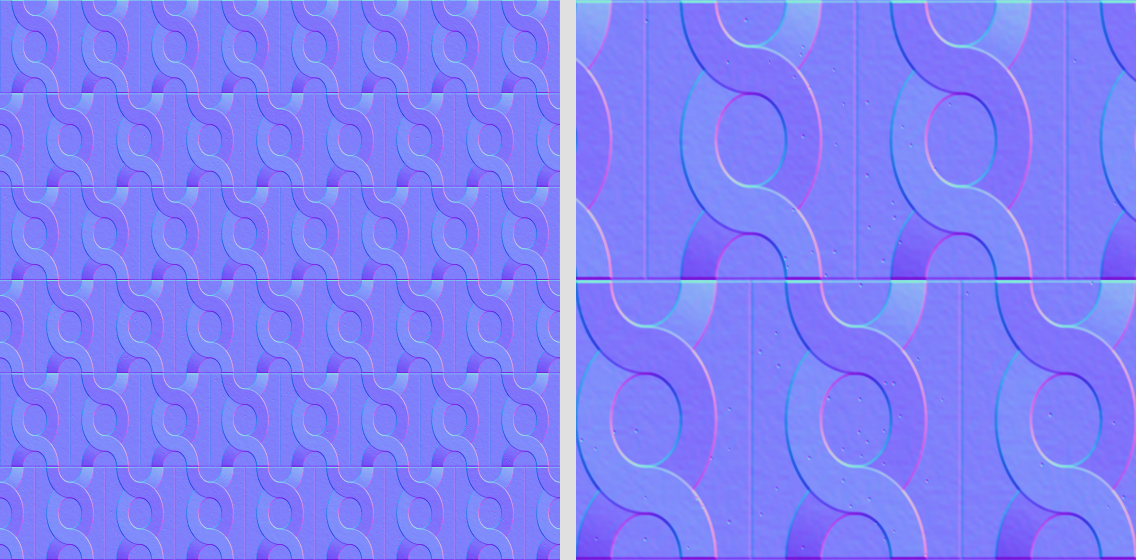
Left, the full canvas; right, a detail of the centre.
A Shadertoy shader for this texture map:

```glsl
// Tangent-space normal map of staggered stone tiles, each carved with a two-strand braid.
// Strands are chains of half rings with analytic slopes; their thin edges, the seams, the
// grain and the pits form a shallow relief that is differentiated. Green points up.

const float ROWS = 6.0;             // tile rows; lengths below are in tile heights
const float TILE_WIDTH = 0.75;      // gives eight columns
const float RING_RADIUS = 0.25;     // strand centre line, in tile-relative units
const float STRAND_HALF = 1.0 / 12.0;
const float STRAND_SLOPE = 0.095;   // gentle fall along a strand
const float EDGE_HEIGHT = 0.0105;   // relief of a strand where it passes over
const float UNDER_SHARE = 0.5;      // share of that relief where it passes under
const float BEVEL = 0.006;          // half width of a strand edge
const float RAMP_LENGTH = 0.21;     // steep sunken end of a strand
const float RAMP_SLOPE = 0.31;
const float RAMP_TILT = 0.35;
const float SEAM_WIDTH = 0.011;
const float ROW_SEAM_DEPTH = 0.005;
const float COLUMN_SEAM_DEPTH = 0.0025;
const float GRAIN_SCALE = 56.0;
const float GRAIN_HEIGHT = 0.0009;
const float PIT_SCALE = 34.0;
const float PIT_DEPTH = 0.003;
const float PIT_CHANCE = 0.045;
const float BLUE_LEVEL = 0.985;
const float BLUE_FALLOFF = 0.7;     // how much blue fades on steep slopes

float hash(vec2 p) {
    vec3 h = fract(p.xyx * vec3(0.1031, 0.1030, 0.0973));
    h += dot(h, h.yzx + 33.33);
    return fract((h.x + h.y) * h.z);
}

float valueNoise(vec2 p) {
    vec2 cell = floor(p), f = fract(p);
    f = f * f * (3.0 - 2.0 * f);
    float low = mix(hash(cell), hash(cell + vec2(1, 0)), f.x);
    float high = mix(hash(cell + vec2(0, 1)), hash(cell + vec2(1, 1)), f.x);
    return mix(low, high, f.y);
}

// Tile-relative position: x centred on the tile, y from 0 to 1. Alternate rows slide by half.
vec2 tilePosition(vec2 p) {
    float shift = 0.5 * (1.0 - mod(floor(p.y), 2.0));
    return vec2(fract(p.x / TILE_WIDTH + shift) - 0.5, fract(p.y));
}

// Coverage of the strand from top left to bottom left that swings right in the middle.
float strandMask(vec2 q) {
    float centre = q.x < 0.0 ? step(0.5, q.y) : 0.5;
    vec2 d = q - vec2(0.0, centre);
    float r = length(d);
    float stretch = r / max(length(d / vec2(TILE_WIDTH, 1.0)), 1e-4);
    float edge = (abs(r - RING_RADIUS) - STRAND_HALF) * stretch;
    return 1.0 - smoothstep(-BEVEL, BEVEL, edge);
}

// Slope of that strand: a steady fall, steeper where it dives at the bottom left.
vec2 strandSlope(vec2 q) {
    float sunk = RAMP_LENGTH - q.y - RAMP_TILT * (q.x + RING_RADIUS);
    float t = clamp(sunk / RAMP_LENGTH, 0.0, 1.0);
    return vec2(0.0, STRAND_SLOPE) + RAMP_SLOPE * t * vec2(RAMP_TILT, 1.0);
}

// Small round holes, gathered in patches.
float pits(vec2 p) {
    vec2 g = p * PIT_SCALE, cell = floor(g);
    vec2 spot = 0.3 + 0.4 * vec2(hash(cell + 17.0), hash(cell + 43.0));
    float patchiness = smoothstep(0.4, 0.85, valueNoise(p * 1.7 + 9.0));
    float present = step(hash(cell + 71.0), PIT_CHANCE * patchiness);
    float radius = mix(0.14, 0.26, hash(cell + 89.0));
    return present * (1.0 - smoothstep(0.3 * radius, radius, length(fract(g) - spot)));
}

// Masks of the upper and lower strand; the second strand is the first turned half round.
vec2 layerMasks(vec2 q) {
    vec2 masks = vec2(strandMask(q), strandMask(vec2(-q.x, 1.0 - q.y)));
    return q.y > 0.5 ? masks : masks.yx;
}

float relief(vec2 p) {
    vec2 q = tilePosition(p);
    vec2 layer = layerMasks(q);

    // The two levels meet at mid height, where the strands swap order.
    float apart = smoothstep(0.0, 0.2, abs(q.y - 0.5));
    float middle = 0.5 * (1.0 + UNDER_SHARE);
    float overLevel = mix(middle, 1.0, apart);
    float underLevel = mix(middle, UNDER_SHARE, apart);
    float h = EDGE_HEIGHT * mix(underLevel * layer.y, overLevel, layer.x);

    // Grooves between tiles
    float columnGap = (0.5 - abs(q.x)) * TILE_WIDTH;
    float rowGap = min(q.y, 1.0 - q.y);
    h -= COLUMN_SEAM_DEPTH * (1.0 - smoothstep(0.0, SEAM_WIDTH, columnGap));
    h = mix(-ROW_SEAM_DEPTH, h, smoothstep(0.0, SEAM_WIDTH, rowGap));

    // Stone grain and wear
    float grain = valueNoise(p * GRAIN_SCALE) + valueNoise(p * GRAIN_SCALE * 0.43 + 5.0);
    return h + GRAIN_HEIGHT * grain - PIT_DEPTH * pits(p);
}

void mainImage(out vec4 fragColor, in vec2 fragCoord) {
    vec2 p = fragCoord / iResolution.xy * ROWS;
    float halfStep = max(0.5 * ROWS / iResolution.y, 0.004);
    vec2 e = vec2(halfStep, 0.0);

    // Central differences turn the fine relief into slope.
    vec2 slope = vec2(relief(p + e.xy) - relief(p - e.xy),
                      relief(p + e.yx) - relief(p - e.yx)) / (2.0 * halfStep);

    // Broad slopes of the strands, layered like the strands themselves
    vec2 q = tilePosition(p);
    vec2 layer = layerMasks(q);
    vec2 first = strandSlope(q), second = -strandSlope(vec2(-q.x, 1.0 - q.y));
    vec2 over = q.y > 0.5 ? first : second;
    vec2 under = q.y > 0.5 ? second : first;
    slope += mix(under * layer.y, over, layer.x);

    vec3 normal = normalize(vec3(-slope, 1.0));
    float blue = BLUE_LEVEL * (1.0 - 0.5 * BLUE_FALLOFF * (1.0 - normal.z));
    fragColor = vec4(0.5 + 0.5 * normal.xy, blue, 1.0);
}
```
